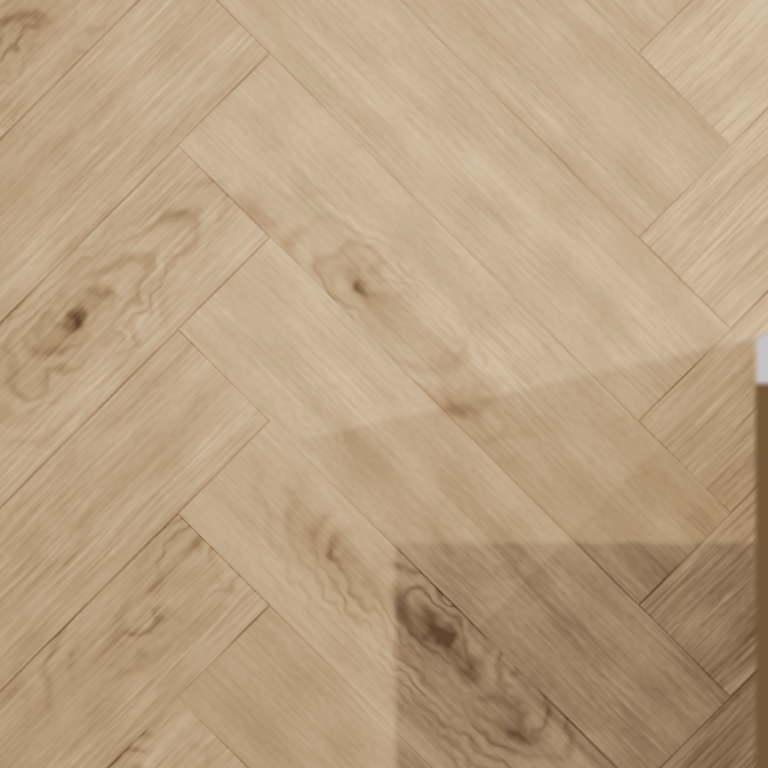
A Shadertoy shader for this texture:

```glsl
// Oak herringbone floor seen close up: planks five times as long as wide, at 45 degrees.
// A skewed cell count picks each plank; gradient noise and rows of knots shape its grain,
// then soft cast shadows and a sliver of furniture are laid over the wood.

vec2 hash2(vec2 p) {
    p = vec2(dot(p, vec2(127.1, 311.7)), dot(p, vec2(269.5, 183.3)));
    return fract(sin(p) * 43758.5);
}

float gradientNoise(vec2 p) {
    vec2 i = floor(p), f = p - i;
    vec2 u = f * f * f * (f * (f * 6.0 - 15.0) + 10.0);
    vec4 g;
    for (int n = 0; n < 4; n++) {
        vec2 o = vec2(n & 1, n >> 1);
        g[n] = dot(2.0 * hash2(i + o) - 1.0, f - o);
    }
    return mix(mix(g.x, g.y, u.x), mix(g.z, g.w, u.x), u.y);
}

// 1 where the signed value is positive, with a soft border
float inside(float d) {
    return smoothstep(-0.006, 0.006, d);
}

// Tone added by knots and swirling growth rings; p is (along, across) in plank widths
float figureTone(vec2 p, vec2 plank, bool falling) {
    float lane = plank.x;
    vec2 wobble = 0.16 * vec2(gradientNoise(p * 3.5 + plank * 7.3),
                              gradientNoise(p * 4.0 + plank * 3.1 + 40.0))
                + 0.07 * gradientNoise(p * 10.0 + plank * 5.0);
    // The row of knots shifts from lane to lane and thins out away from its centre
    vec2 start = fract(falling ? vec2(0.9 + 0.415 * lane, 0.12 - 0.29 * lane)
                               : vec2(0.6 + 0.15 * lane, 0.37 - 0.06 * lane));
    float centre = falling ? 1.0 - 0.5 * lane : 3.0 + 0.5 * lane;
    float depth = lane > 0.5 ? 0.25 : 1.0;
    float swell = 0.0, dark = 0.0;
    for (int n = 0; n < 5; n++) {
        float k = float(n);
        vec2 jitter = 0.2 * (hash2(plank * 5.7 + k * 13.1) - 0.5);
        vec2 d = p + wobble - start - vec2(k, 0.0) - jitter;
        float weight = 1.0 - smoothstep(0.3, 1.9, abs(k - centre));
        vec2 halo = d * vec2(1.4, 2.2), stain = d * vec2(2.2, 4.0);
        vec2 streak = d * vec2(2.6, 12.0), core = d * vec2(11.0, 15.0);
        swell += weight * exp(-dot(halo, halo));
        dark += weight * weight * depth * (0.18 * exp(-dot(stain, stain))
              + 0.24 * exp(-dot(streak, streak)) + 0.5 * exp(-dot(core, core)));
    }
    float phase = p.y * 2.5 + swell * 5.0 + 0.9 * gradientNoise(p * vec2(1.2, 3.0) + plank * 11.0);
    float rings = 0.5 + 0.5 * sin(6.283 * phase);
    float patches = smoothstep(-0.4, 0.3, gradientNoise(p * vec2(1.6, 2.5) + plank * 2.7));
    return dark + 0.28 * patches * rings * rings * min(1.5 * swell, 1.0);
}

void mainImage(out vec4 fragColor, in vec2 fragCoord) {
    vec2 uv = fragCoord / iResolution.xy;

    // Herringbone: cells one plank wide, grouped by fives into columns of alternating direction
    vec2 q = (uv - vec2(0.232, 0.811)) / 0.1198;
    vec2 grid = 0.5 * vec2(q.x - q.y, q.x + q.y);
    vec2 cell = floor(grid), f = grid - cell;
    float column = floor((cell.x + cell.y + 0.5) / 5.0);
    float steps = cell.x + cell.y - 5.0 * column;
    bool falling = mod(column, 2.0) < 0.5;
    float lane = falling ? cell.y : cell.x;
    vec2 p = falling ? vec2(f.x + steps, f.y) : vec2(f.y + steps, f.x);
    vec2 plank = vec2(lane, column);
    vec2 rnd = hash2(plank + 3.7);

    // Base tone: 0 pale, 0.5 honey, 1 dark; warmer to the left and below
    float tone = 0.06 + 0.15 * (1.0 - smoothstep(0.0, 0.5, uv.x))
               + 0.19 * (1.0 - smoothstep(0.05, 0.6, uv.y)) + 0.12 * (rnd.x - 0.5);

    // Straight grain: broad bands, patchy fine streaks and small mottling
    vec2 g = p + vec2(0.0, 0.012 * gradientNoise(p * vec2(1.2, 2.0) + plank * 9.0));
    float fine = falling ? 0.13 : 0.22;
    fine *= 0.9 + 1.1 * gradientNoise(p * vec2(0.8, 3.0) + plank * 19.0);
    tone += 0.20 * gradientNoise(g * vec2(0.6, 4.5) + plank * 17.0);
    tone += 0.9 * fine * gradientNoise(g * vec2(1.2, 22.0) + plank * 23.0);
    tone += fine * gradientNoise(g * vec2(3.0, 38.0) + plank * 31.0);
    tone += 0.13 * gradientNoise(p * 2.5 + plank * 5.0);
    tone += 0.08 * gradientNoise(p * vec2(14.0, 24.0) + plank * 13.0);

    // Knots and rings on every other lane and the lower left, calmer toward the upper right
    float strength = mod(lane, 2.0) < 0.5 || (!falling && lane > 0.5) ? 1.0 : 0.15;
    if (!falling && lane == 1.0) strength = 0.15;
    strength *= 1.0 - 0.85 * smoothstep(1.0, 1.3, uv.x + uv.y);
    tone += strength * figureTone(p, plank, falling);

    // Thin joints that fade in and out, fainter between the falling planks
    float pixel = 1.0 / (0.1694 * iResolution.y);
    float edge = min(min(p.y, 1.0 - p.y), min(p.x, 5.0 - p.x));
    float joint = 1.0 - smoothstep(0.0, 0.010 + pixel, edge);
    float fade = (falling ? 0.14 : 0.33) + 0.5 * gradientNoise(uv * 7.0 + 8.0);
    tone += joint * max(fade, 0.04);

    // Overlapping cast shadows
    float slope = inside(0.427 + 0.224 * (uv.x - 0.39) - uv.y)
                * inside(uv.x - 0.39 - 0.9 * (0.427 - uv.y));
    float block = inside(uv.x - 0.515) * inside(0.293 - uv.y);
    float wedge = inside(uv.x - uv.y - 0.44) * slope;
    tone += 0.15 * slope * (1.0 - 0.6 * block) + 0.29 * block + 0.08 * wedge;
    tone += 0.13 * slope * smoothstep(0.8, 1.0, uv.x);

    // Wood colour ramp, a little greyer inside the deepest shadow
    vec3 pale = vec3(0.80, 0.72, 0.61), honey = vec3(0.68, 0.565, 0.43), dark = vec3(0.43, 0.31, 0.21);
    vec3 color = mix(pale, honey, clamp(tone * 2.0, -0.2, 1.0));
    color = mix(color, dark, clamp(tone * 2.0 - 1.0, 0.0, 1.15));
    color = mix(color, vec3(dot(color, vec3(0.3, 0.6, 0.1))), 0.1 * block);

    // Furniture edge at the right: brown leg with a pale cap
    vec3 leg = mix(vec3(0.45, 0.34, 0.22), vec3(0.77, 0.76, 0.77), inside(uv.y - 0.5));
    color = mix(color, leg, inside(uv.x - 0.984) * inside(0.56 + 0.4 * (uv.x - 0.984) - uv.y));

    fragColor = vec4(color, 1.0);
}
```
